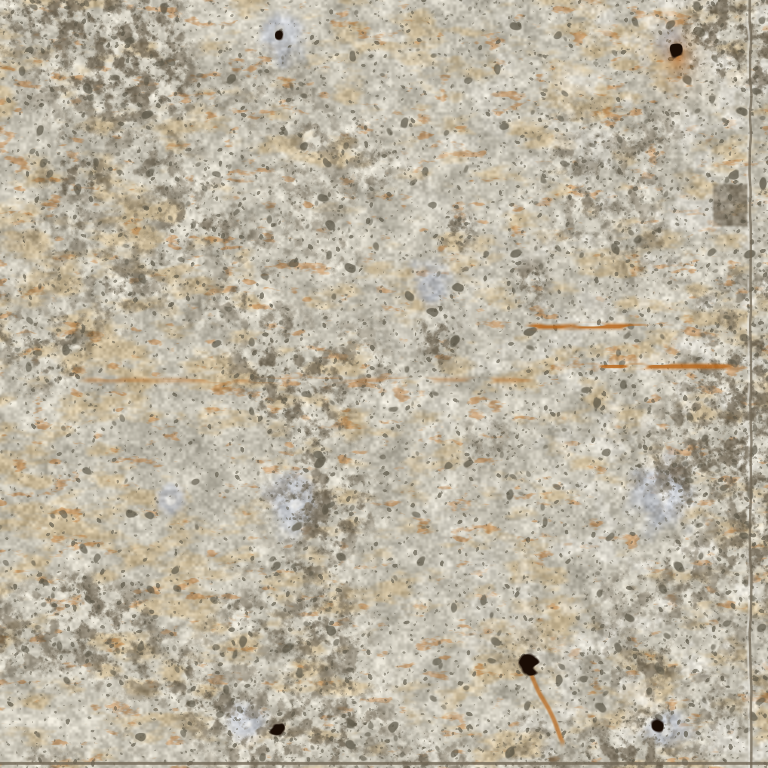
Write a Shadertoy shader that draws this texture.

```glsl
const vec3 CONCRETE = vec3(0.785, 0.768, 0.715);
const vec3 OCHRE = vec3(0.80, 0.70, 0.52);
const vec3 STAIN = vec3(0.44, 0.40, 0.33);
const vec3 PIT = vec3(0.36, 0.34, 0.28);
const vec3 FILLER = vec3(0.73, 0.75, 0.79);
const vec3 CHALK = vec3(0.91, 0.90, 0.87);
const vec3 RUST = vec3(0.72, 0.40, 0.10);
const vec3 HOLE = vec3(0.10, 0.05, 0.02);
const float GRAIN_CONTRAST = 0.27;
const float MOTTLE_CONTRAST = 0.26;
const float SEAM_X = 0.977;
const float SEAM_Y = 0.006;

// Filler patches and bolt holes: centre, radius
const vec3 FILLERS[8] = vec3[8](
    vec3(0.385, 0.340, 0.046), vec3(0.862, 0.350, 0.050), vec3(0.222, 0.348, 0.020),
    vec3(0.362, 0.957, 0.034), vec3(0.868, 0.050, 0.030), vec3(0.325, 0.055, 0.036),
    vec3(0.560, 0.625, 0.034), vec3(0.875, 0.950, 0.028));
const vec3 HOLES[5] = vec3[5](
    vec3(0.365, 0.955, 0.007), vec3(0.880, 0.934, 0.009), vec3(0.361, 0.052, 0.007),
    vec3(0.857, 0.055, 0.007), vec3(0.687, 0.134, 0.012));
// Weathered spots: centre, half size
const vec4 SPOTS[7] = vec4[7](
    vec4(0.10, 0.77, 0.06, 0.04), vec4(0.27, 0.70, 0.04, 0.03), vec4(0.597, 0.70, 0.028, 0.035),
    vec4(0.39, 0.26, 0.04, 0.02), vec4(0.85, 0.14, 0.05, 0.04), vec4(0.57, 0.56, 0.035, 0.05),
    vec4(0.69, 0.63, 0.03, 0.04));

float hash(vec2 p) {
    vec3 q = fract(vec3(p.xyx) * 0.1031);
    q += dot(q, q.yzx + 33.33);
    return fract((q.x + q.y) * q.z);
}

float noise(vec2 p) {
    vec2 i = floor(p), f = fract(p);
    f = f * f * (3.0 - 2.0 * f);
    return mix(mix(hash(i), hash(i + vec2(1, 0)), f.x),
               mix(hash(i + vec2(0, 1)), hash(i + vec2(1, 1)), f.x), f.y);
}

float fbm(vec2 p) {
    float sum = 0.0, gain = 0.533;
    for (int i = 0; i < 4; i++) {
        sum += gain * noise(p);
        p = mat2(1.6, 1.2, -1.2, 1.6) * p + 17.3;
        gain *= 0.5;
    }
    return sum;
}

// Scattered irregular pits, one candidate per cell
float pits(vec2 uv, float scale, float density) {
    vec2 p = uv * scale, cell = floor(p);
    float wobble = 0.16 * (noise(p * 4.0 + 9.0) - 0.5);
    float soft = max(0.07, scale / iResolution.y * 0.7);
    float cover = 0.0;
    for (int y = -1; y <= 1; y++)
    for (int x = -1; x <= 1; x++) {
        vec2 id = cell + vec2(x, y);
        float size = hash(id + scale), turn = 6.283 * hash(id + 71.0);
        vec2 d = p - id - vec2(hash(id + 13.0), hash(id + 47.0));
        d = mat2(cos(turn), sin(turn), -sin(turn), cos(turn)) * d;
        float dist = length(d * vec2(1.0, 1.5)) + wobble - mix(0.12, 0.34, size * size);
        float present = step(hash(id + 29.0), density);
        cover = max(cover, present * (0.5 + 0.5 * size) * (1.0 - smoothstep(-soft, soft, dist)));
    }
    return cover;
}

// Thin broken rust line between two x positions
float streak(vec2 uv, float y, float x0, float x1) {
    float band = exp(-pow((uv.y - y) / 0.0035, 2.0));
    float ends = smoothstep(x0, x0 + 0.02, uv.x) * (1.0 - smoothstep(x1 - 0.02, x1, uv.x));
    return band * ends * smoothstep(0.3, 0.65, noise(uv * vec2(35.0, 220.0)));
}

void mainImage(out vec4 fragColor, in vec2 fragCoord) {
    vec2 uv = fragCoord / iResolution.xy;
    float px = 1.0 / iResolution.y;
    float cloud = fbm(uv * 5.0 + 3.0), mottle = fbm(uv * 32.0);
    float speckle = fbm(uv * 85.0 + 40.0);
    float grain = 0.55 * noise(uv * 250.0) + 0.45 * noise(uv * 120.0 + 8.0);
    float roughSide = smoothstep(0.3, 0.95, uv.x);

    // Mottled base with ochre bands
    vec3 col = CONCRETE + MOTTLE_CONTRAST * (mottle - 0.5) + 0.12 * (cloud - 0.5);
    float ochre = smoothstep(0.48, 0.75, fbm(uv * vec2(22.0, 48.0) + 60.0));
    col = mix(col, OCHRE, 0.6 * ochre);
    col = mix(col, RUST, 0.4 * smoothstep(0.66, 0.8, fbm(uv * vec2(40.0, 90.0) + 5.0)));
    col = mix(col, CHALK, 0.6 * roughSide * smoothstep(0.5, 0.7, fbm(uv * 38.0 + 21.0)));

    // Filler patches
    for (int i = 0; i < 8; i++) {
        float d = length(uv - FILLERS[i].xy) / FILLERS[i].z + 1.3 * (fbm(uv * 24.0) - 0.5);
        col = mix(col, FILLER + 0.2 * (mottle - 0.5), 0.75 * (1.0 - smoothstep(0.5, 1.15, d)));
        col = mix(col, CHALK, 0.6 * (1.0 - smoothstep(0.1, 0.35, d)));
    }

    // Weathered stains
    float weather = smoothstep(0.48, 0.75, cloud + 0.07 * roughSide);
    for (int i = 0; i < 7; i++)
        weather = max(weather, 1.0 - smoothstep(0.3, 1.2, length((uv - SPOTS[i].xy) / SPOTS[i].zw)));
    col = mix(col, STAIN, 0.8 * weather * smoothstep(0.42, 0.68, speckle));
    vec2 plate = abs(uv - vec2(0.951, 0.733)) - vec2(0.022, 0.027);
    col = mix(col, STAIN, 0.65 * (1.0 - smoothstep(-0.002, 0.003, max(plate.x, plate.y))) * (0.5 + speckle));

    // Grain and pits
    col += GRAIN_CONTRAST * (grain - 0.5);
    float density = 0.13 + 0.22 * weather + 0.08 * roughSide;
    col = mix(col, PIT, 0.75 * pits(uv, 42.0, density));
    col = mix(col, PIT, 0.7 * pits(uv + 0.37, 85.0, density * 1.2));
    col = mix(col, PIT, 0.55 * pits(uv + 0.71, 150.0, density * 1.3));

    // Rust lines, drip and bolt holes
    float rust = streak(uv, 0.575, 0.68, 0.88) + streak(uv, 0.523, 0.74, 0.96);
    rust += 0.4 * streak(uv, 0.505, 0.10, 0.70);
    float fall = clamp((0.134 - uv.y) / 0.1, 0.0, 1.0);
    float drip = abs(uv.x - 0.687 - 0.047 * fall - 0.004 * (noise(uv * 30.0) - 0.5));
    rust += 0.7 * (1.0 - smoothstep(0.001, 0.005, drip)) * step(uv.y, 0.134) * smoothstep(0.025, 0.04, uv.y);
    rust += 0.8 * exp(-length((uv - vec2(0.883, 0.926)) / vec2(0.011, 0.016)));
    col = mix(col, RUST, clamp(rust, 0.0, 0.85));
    for (int i = 0; i < 5; i++) {
        float d = length(uv - HOLES[i].xy) + 0.009 * (noise(uv * 130.0) - 0.5) - HOLES[i].z;
        col = mix(col, HOLE, 1.0 - smoothstep(-0.002, 0.001 + px, d));
    }

    // Panel seams
    float sx = uv.x - SEAM_X - 0.003 * (noise(vec2(uv.y * 40.0, 2.0)) - 0.5);
    float worn = noise(vec2(uv.y * 70.0, 6.0));
    col = mix(col, CHALK, 0.7 * worn * (1.0 - smoothstep(0.001, 0.002 + px, abs(sx + 0.002))));
    col = mix(col, STAIN, 0.75 * (1.0 - smoothstep(0.0008, 0.001 + px, abs(sx))));
    col = mix(col, STAIN, 0.8 * (1.0 - smoothstep(0.001, 0.0015 + px, abs(uv.y - SEAM_Y))));

    fragColor = vec4(clamp(col, 0.0, 1.0), 1.0);
}
```
